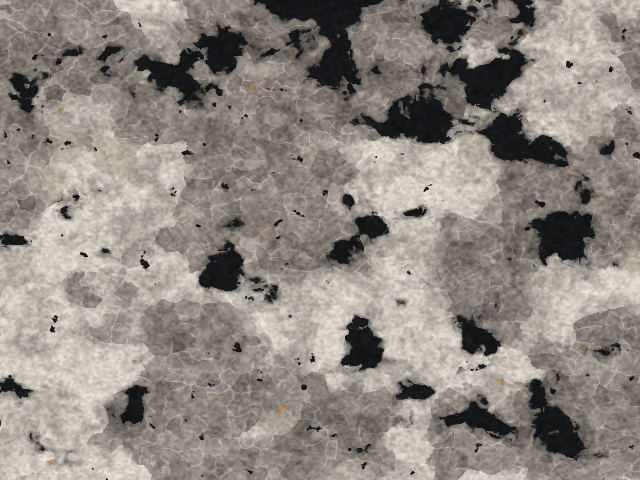
This texture is drawn by a Shadertoy shader. Its source:

```glsl
// Speckled granite: cloudy cream feldspar, faceted grey quartz patches and
// ragged black mica. Fractal noise places the minerals, Voronoi cells give
// the crystal facets, and fine noise adds the polished grain.

#define PATCH_SCALE   5.5    // quartz patches per canvas height
#define CRYSTAL_SCALE 30.0   // quartz facets per canvas height
#define MICA_SCALE    10.0   // black clusters per canvas height
#define SPECK_SCALE   36.0   // small black flecks per canvas height
#define QUARTZ_LEVEL  0.515  // higher gives less quartz
#define MICA_LEVEL    0.705  // higher gives less mica
#define SPECK_LEVEL   0.80   // higher gives fewer flecks
#define GRAIN         0.13   // strength of the fine grain
#define VEIN          0.13   // brightness of the crystal edges

const vec3 CREAM_LIGHT  = vec3(0.84, 0.81, 0.77);
const vec3 CREAM_DARK   = vec3(0.64, 0.62, 0.585);
const vec3 QUARTZ_LIGHT = vec3(0.64, 0.605, 0.57);
const vec3 QUARTZ_DARK  = vec3(0.36, 0.335, 0.315);
const vec3 OLIVE_GLASS  = vec3(0.67, 0.65, 0.59);
const vec3 SMOKE        = vec3(0.25, 0.24, 0.23);
const vec3 MICA_BLACK   = vec3(0.065, 0.07, 0.08);
const vec3 RUST         = vec3(0.66, 0.47, 0.26);

float hash(vec2 p) {
    vec3 q = fract(p.xyx * 0.1031);
    q += dot(q, q.yzx + 33.33);
    return fract((q.x + q.y) * q.z);
}

vec2 hash2(vec2 p) {
    return vec2(hash(p), hash(p + 71.7));
}

float noise(vec2 p) {
    vec2 i = floor(p), f = fract(p);
    f = f * f * (3.0 - 2.0 * f);
    float low  = mix(hash(i), hash(i + vec2(1, 0)), f.x);
    float high = mix(hash(i + vec2(0, 1)), hash(i + vec2(1, 1)), f.x);
    return mix(low, high, f.y);
}

// Sum of rotated octaves, from 0 to 1 around a mean of one half
float fbm(vec2 p) {
    float sum = 0.0, amp = 0.5, total = 0.0;
    for (int i = 0; i < 4; i++) {
        sum += amp * noise(p);
        total += amp;
        p = mat2(1.6, 1.2, -1.2, 1.6) * p + 17.3;
        amp *= 0.52;
    }
    return sum / total;
}

// Nearest crystal: its centre in xy, distance to its edge in z
vec3 crystal(vec2 p) {
    vec2 cell = floor(p), centre = p;
    float near = 9.0, next = 9.0;
    for (int y = -1; y <= 1; y++)
    for (int x = -1; x <= 1; x++) {
        vec2 id = cell + vec2(x, y);
        vec2 seed = id + hash2(id);
        float d = distance(p, seed);
        if (d < near) {
            next = near;
            near = d;
            centre = seed;
        } else next = min(next, d);
    }
    return vec3(centre, next - near);
}

void mainImage(out vec4 fragColor, in vec2 fragCoord) {
    vec2 uv = fragCoord / iResolution.y;

    // Slightly tilted, sideways stretched and warped stone space
    vec2 p = mat2(0.85, 0.18, -0.2, 1.0) * uv + 5.0;
    vec2 warp = vec2(fbm(p * 18.0), fbm(p * 18.0 + 40.0)) - 0.5;
    vec2 w = p + 0.045 * warp;

    float cloud = fbm(p * 17.0 + 9.0);
    float fine  = fbm(p * 75.0 + 3.0);
    float grain = noise(p * 185.0) - 0.5;

    // Feldspar base with a few large glassy crystals
    vec3 color = mix(CREAM_DARK, CREAM_LIGHT,
                     smoothstep(0.26, 0.66, 0.65 * cloud + 0.35 * fine));
    vec3 glass = crystal(w * 9.0);
    float olive = step(0.86, hash(floor(glass.xy * 64.0)))
                * smoothstep(0.02, 0.16, glass.z);
    color = mix(color, OLIVE_GLASS, 0.7 * olive);

    // Quartz patches whose outlines follow the facets
    vec3 facet = crystal(w * CRYSTAL_SCALE);
    float tone = hash(floor(facet.xy * 64.0));
    float body = mix(fbm(w * PATCH_SCALE),
                     fbm(facet.xy / CRYSTAL_SCALE * PATCH_SCALE), 0.55);
    float quartz = smoothstep(-0.03, 0.035, body - QUARTZ_LEVEL
                              + 0.12 * (fine - 0.5));
    float shade = 0.45 * tone + 0.6 * cloud + 0.5 * (fine - 0.5);
    vec3 quartzColor = mix(QUARTZ_DARK, QUARTZ_LIGHT, clamp(shade, 0.0, 1.0));
    color = mix(color, quartzColor, 0.93 * quartz);

    // Broken bright edges between facets
    float edge = 1.0 - smoothstep(0.0, 0.12, facet.z);
    float broken = smoothstep(0.42, 0.62, noise(p * 42.0 + 11.0));
    color += VEIN * edge * broken * mix(0.3, 1.0, quartz);

    // Rare rust stains
    float rust = smoothstep(0.80, 0.87, fbm(p * 23.0 + 61.0));
    color = mix(color, RUST, 0.7 * rust);

    // Mica clusters with smoky rims, then scattered flecks
    vec3 flake = crystal(w * 62.0);
    float mica = fbm(w * MICA_SCALE + 27.0) + 0.4 * (fbm(p * 3.0 + 80.0) - 0.5)
               + 0.07 * (hash(floor(flake.xy * 64.0)) - 0.5)
               + 0.10 * (fine - 0.5);
    float speck = fbm(p * SPECK_SCALE + 53.0);
    float black = max(smoothstep(-0.015, 0.02, mica - MICA_LEVEL),
                      smoothstep(-0.02, 0.03, speck - SPECK_LEVEL));
    color = mix(color, SMOKE, 0.5 * smoothstep(-0.09, 0.0, mica - MICA_LEVEL));
    color += GRAIN * (grain + 0.8 * (fine - 0.5));
    vec3 micaColor = MICA_BLACK * (0.7 + 0.6 * fine) + 0.05 * max(grain, 0.0);
    color = mix(color, micaColor, 0.96 * black);

    fragColor = vec4(clamp(color, 0.0, 1.0), 1.0);
}
```
